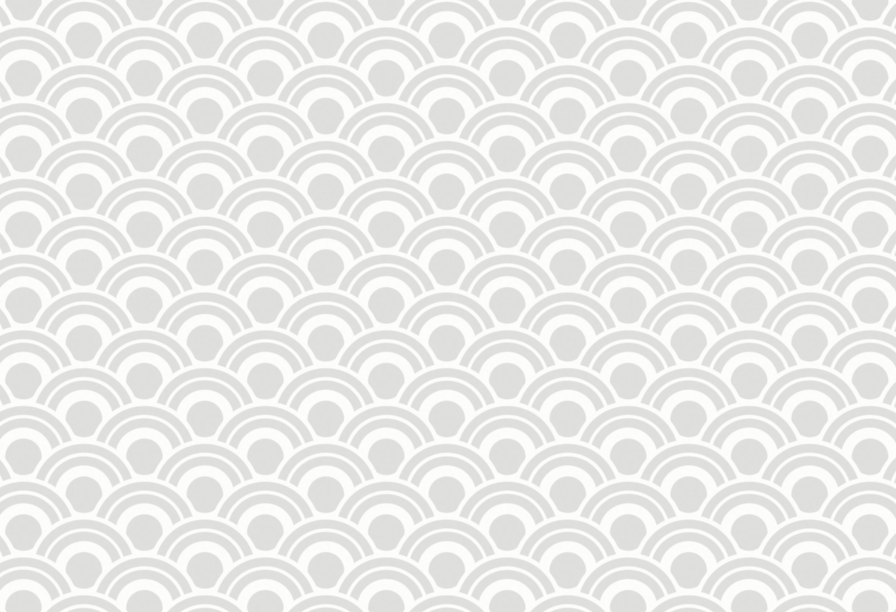
A Shadertoy shader for this pattern:

```glsl
// Overlapping scallop waves: pale grey arcs and discs with white outlines.

const float REPEATS_ACROSS = 7.408;  // scallops per canvas width
const float ROW_STEP = 0.313;        // row spacing, in scallop pitches
const vec2 ORIGIN = vec2(3.694, 2.222);
const float OUTER_RADIUS = 0.458;
const float EDGE_SOFTNESS = 0.009;
const vec3 WHITE = vec3(0.990, 0.990, 0.983);
const vec3 GREY = vec3(0.873, 0.873, 0.865);

float hash(vec2 p) {
    vec3 q = fract(p.xyx * vec3(0.1031, 0.1030, 0.0973));
    q += dot(q, q.yzx + 33.33);
    return fract((q.x + q.y) * q.z);
}

vec2 gradient(vec2 cell) {
    float angle = 6.2832 * hash(cell);
    return vec2(cos(angle), sin(angle));
}

float gradientNoise(vec2 p) {
    vec2 i = floor(p), f = p - i;
    vec2 u = f * f * f * (f * (f * 6.0 - 15.0) + 10.0);
    vec2 e = vec2(0.0, 1.0);
    float low = mix(dot(gradient(i), f), dot(gradient(i + e.yx), f - e.yx), u.x);
    float high = mix(dot(gradient(i + e.xy), f - e.xy), dot(gradient(i + e.yy), f - e.yy), u.x);
    return mix(low, high, u.y);
}

// Soft coverage of the inside of a circle
float disc(float dist, float radius, float soft) {
    return 1.0 - smoothstep(radius - soft, radius + soft, dist);
}

float ring(float dist, float inner, float outer, float soft) {
    return disc(dist, outer, soft) - disc(dist, inner, soft);
}

// Grey amount within one scallop; wobble slightly alters the inner line
float scallopInk(float dist, float wobble, float soft) {
    return disc(dist, 0.151, soft)
         + ring(dist, 0.242, 0.320 - wobble, soft)
         + ring(dist, 0.347, 0.420, soft);
}

// Stack the rows from back (upper) to front (lower)
float waveInk(vec2 p, float soft) {
    float baseRow = floor(p.y / ROW_STEP);
    float ink = 0.0;
    for (int k = 2; k >= -1; k--) {
        float row = baseRow + float(k);
        float shift = 0.5 * mod(row, 2.0);
        float column = round(p.x - shift);
        float dist = length(p - vec2(column + shift, row * ROW_STEP));
        float wobble = 0.004 * hash(vec2(column, row) + 40.0);
        ink = mix(ink, scallopInk(dist, wobble, soft), disc(dist, OUTER_RADIUS, soft));
    }
    return ink;
}

void mainImage(out vec4 fragColor, in vec2 fragCoord) {
    float pixel = REPEATS_ACROSS / iResolution.x;
    vec2 p = fragCoord * pixel - ORIGIN;
    float soft = max(EDGE_SOFTNESS, 0.6 * pixel);

    vec3 color = mix(WHITE, GREY, waveInk(p, soft));
    color += 0.006 * gradientNoise(p * 24.0);  // faint paper mottling
    fragColor = vec4(color, 1.0);
}
```
